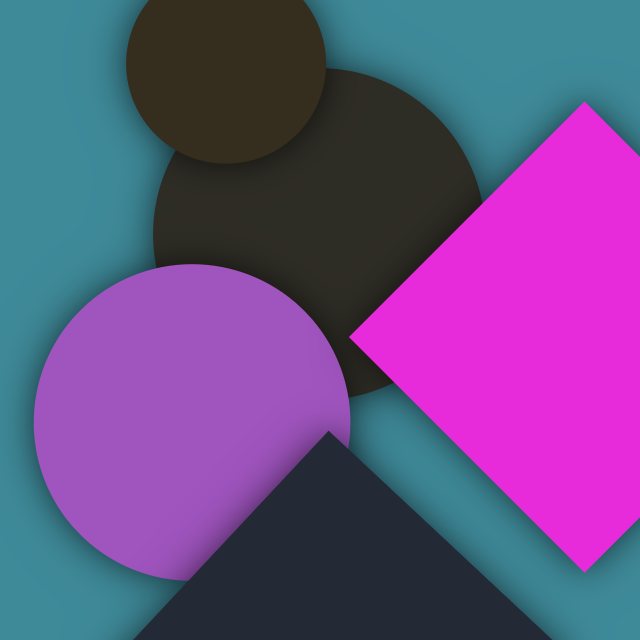
A Shadertoy shader for this background:

```glsl
const float SHADOW_BLUR = 0.028;
const float SHADOW_OPACITY = 0.64;

const vec3 TEAL = vec3(0.245, 0.540, 0.600);
const vec3 CHARCOAL = vec3(0.182, 0.176, 0.147);
const vec3 BROWN = vec3(0.208, 0.176, 0.114);
const vec3 PURPLE = vec3(0.624, 0.329, 0.745);
const vec3 MAGENTA = vec3(0.906, 0.169, 0.855);
const vec3 NAVY = vec3(0.140, 0.162, 0.212);

// Coverage of a blurred straight edge; logistic form of a Gaussian step
float softEdge(float dist, float blur) {
    return 1.0 / (1.0 + exp(clamp(1.702 * dist / blur, -40.0, 40.0)));
}

// Coverage of a crisp edge, smoothed across one pixel
float crispEdge(float dist, float pixel) {
    return clamp(0.5 - dist / pixel, 0.0, 1.0);
}

vec2 rotate(vec2 p, float angle) {
    float c = cos(angle), s = sin(angle);
    return vec2(c * p.x + s * p.y, c * p.y - s * p.x);
}

// Darken the backdrop by the shadow, then lay the shape over it
vec3 layer(vec3 base, vec3 color, float shadow, float mask) {
    return mix(base * (1.0 - SHADOW_OPACITY * shadow), color, mask);
}

vec3 addDisc(vec3 base, vec2 p, vec2 center, float radius, vec3 color, float pixel) {
    float dist = length(p - center) - radius;
    return layer(base, color, softEdge(dist, SHADOW_BLUR), crispEdge(dist, pixel));
}

vec3 addSquare(vec3 base, vec2 p, vec2 center, float halfSide, float angle,
               vec3 color, float pixel) {
    vec2 d = abs(rotate(p - center, angle)) - halfSide;
    float shadow = softEdge(d.x, SHADOW_BLUR) * softEdge(d.y, SHADOW_BLUR);
    float mask = crispEdge(d.x, pixel) * crispEdge(d.y, pixel);
    return layer(base, color, shadow, mask);
}

void mainImage(out vec4 fragColor, in vec2 fragCoord) {
    vec2 p = fragCoord / iResolution.xy;
    float pixel = 1.0 / iResolution.y;

    // Paper layers, from back to front
    vec3 color = TEAL;
    color = addDisc(color, p, vec2(0.4987, 0.6341), 0.2595, CHARCOAL, pixel);
    color = addDisc(color, p, vec2(0.3533, 0.9004), 0.1562, BROWN, pixel);
    color = addDisc(color, p, vec2(0.3001, 0.3398), 0.2474, PURPLE, pixel);
    color = addSquare(color, p, vec2(0.9134, 0.4733), 0.2604, 0.7854, MAGENTA, pixel);
    color = addSquare(color, p, vec2(0.5259, -0.0410), 0.2604, -0.7517, NAVY, pixel);

    fragColor = vec4(color, 1.0);
}
```
